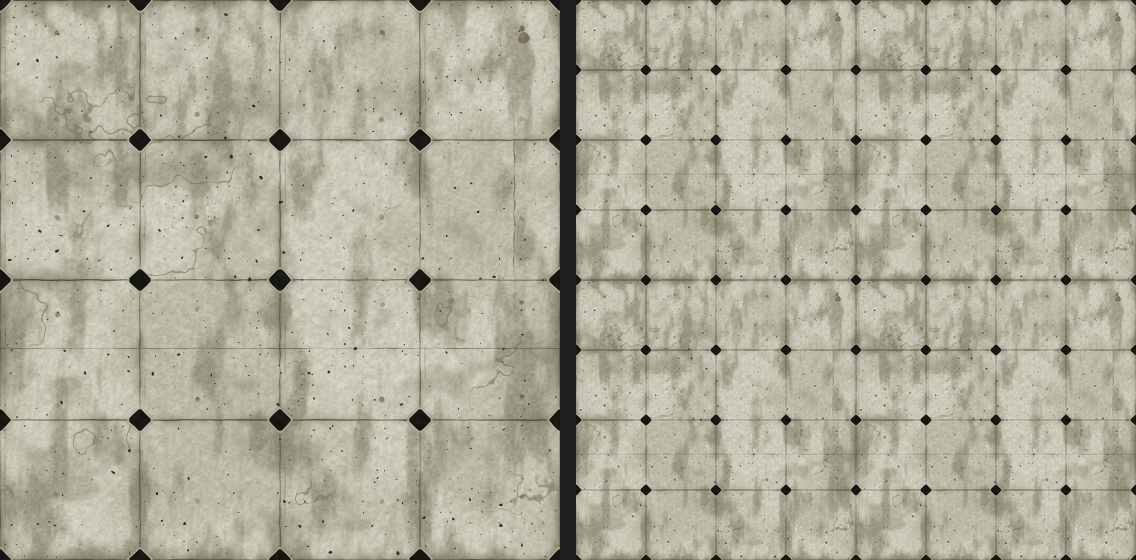
Left: one tile. Right: repeated 2 by 2.
Give the GLSL for this texture, as a three.js fragment shader.

```glsl
// Worn pale stone floor: square tiles with small black diamond insets at the corners.
#define TILES 4.0
#define DIAMOND 0.0215
#define SEAM 0.0011
#define EDGE 0.0012
#define GRAIN 0.13
#define STAINS 0.55
#define STONE_LIGHT vec3(0.80, 0.795, 0.73)
#define STONE_MID vec3(0.73, 0.73, 0.65)
#define GRIME vec3(0.47, 0.45, 0.36)
#define SEAM_DARK vec3(0.30, 0.29, 0.22)
#define RUST vec3(0.36, 0.31, 0.22)
#define BLACK vec3(0.095, 0.088, 0.07)

varying vec2 vUv;

float hash(vec2 p) {
  return fract(sin(dot(p, vec2(127.1, 311.7))) * 43758.55);
}

// Value noise that wraps after a whole number of cells
float noise(vec2 uv, vec2 cells) {
  vec2 p = uv * cells, i = floor(p), f = fract(p);
  vec2 a = mod(i, cells), b = mod(i + 1.0, cells), seed = cells * 1.7;
  f = f * f * (3.0 - 2.0 * f);
  return mix(mix(hash(a + seed), hash(vec2(b.x, a.y) + seed), f.x),
             mix(hash(vec2(a.x, b.y) + seed), hash(b + seed), f.x), f.y);
}

float fbm(vec2 uv, vec2 cells) {
  float sum = 0.0, amp = 0.5;
  for (int k = 0; k < 5; k++) {
    sum += amp * noise(uv, cells);
    cells *= 2.0;
    amp *= 0.5;
  }
  return sum;
}

// Soft-edged line or disc coverage from a distance
float cover(float dist, float halfWidth) {
  return 1.0 - smoothstep(halfWidth - EDGE, halfWidth + EDGE, dist);
}

// Scattered irregular pits, at most one per cell
float pits(vec2 uv, float cells, float radius, float chance) {
  vec2 id = mod(floor(uv * cells), cells);
  vec2 center = 0.25 + 0.5 * vec2(hash(id + 3.1), hash(id + 7.7));
  vec2 d = (fract(uv * cells) - center) / cells;
  float angle = 6.2832 * hash(id + 11.3), size = hash(id + 17.9);
  d = vec2(d.x * cos(angle) - d.y * sin(angle), d.x * sin(angle) + d.y * cos(angle));
  d.x *= 1.5;
  float r = radius * mix(0.4, 1.0, size * size);
  float dist = length(d) + (noise(uv, vec2(200.0)) - 0.5) * r * 0.9;
  return cover(dist, r) * step(hash(id + 23.5), chance);
}

void main() {
  vec2 uv = vUv;
  vec2 wobble = vec2(noise(uv, vec2(60.0)), noise(uv, vec2(64.0))) - 0.5;
  vec2 local = (fract(uv * TILES + 0.5) - 0.5) / TILES;
  vec2 seam = abs(local + wobble * 0.0012);
  float wear = fbm(uv, vec2(16.0));
  float cloud = fbm(uv, vec2(7.0));
  float streak = fbm(uv, vec2(28.0, 9.0));
  float fine = noise(uv, vec2(150.0, 110.0));

  // Mottled stone, vertical stains and grain
  vec3 col = mix(STONE_MID, STONE_LIGHT, smoothstep(0.3, 0.6, cloud));
  float stain = smoothstep(0.47, 0.76, streak) + 0.6 * smoothstep(0.52, 0.75, wear);
  col = mix(col, GRIME, STAINS * min(stain * (0.5 + fine), 1.0));
  col += GRAIN * (0.6 * noise(uv, vec2(256.0)) + 0.4 * fine - 0.5);

  // Hairline cracks in patches
  float crack = 1.0 - smoothstep(0.002, 0.010, abs(cloud - 0.45));
  col = mix(col, GRIME, 0.6 * crack * smoothstep(0.5, 0.68, noise(uv, vec2(9.0))));

  // Dirt beside the seams and around the sheet border
  float nearSeam = min(seam.x, seam.y);
  col = mix(col, GRIME, 0.6 * exp(-nearSeam * 140.0) * smoothstep(0.3, 0.65, wear));
  vec2 border = min(uv, 1.0 - uv);
  col = mix(col, GRIME, 0.6 * exp(-min(border.x, border.y) * 110.0) * smoothstep(0.2, 0.6, streak));

  // Seams: dark across, thinner down, with a faint broken companion
  float broken = smoothstep(0.25, 0.6, wear);
  float across = cover(seam.y, SEAM) * mix(0.55, 1.0, broken);
  float down = cover(seam.x, SEAM * 0.8) * mix(0.5, 0.85, broken);
  float companion = cover(abs(local.x - 0.009 + wobble.x * 0.001), SEAM * 0.5);
  companion *= 0.45 * smoothstep(0.35, 0.6, noise(uv, vec2(8.0, 20.0)));
  col = mix(col, SEAM_DARK, max(max(across, down), companion));

  // Long scratches: one full width, one partial and upright
  float scratch = cover(abs(uv.y - 0.378 + wobble.y * 0.001), SEAM * 0.6) * mix(0.25, 0.7, broken);
  float upright = cover(abs(uv.x - 0.918 + wobble.x * 0.004), SEAM);
  upright *= smoothstep(0.38, 0.6, uv.y) * (1.0 - smoothstep(0.7, 0.84, uv.y)) * fine;
  col = mix(col, SEAM_DARK, max(scratch, upright));

  // Rows of rust spots and one large blemish
  vec2 spotGrid = vec2(TILES, 6.0);
  vec2 spotId = floor(uv * spotGrid);
  vec2 spotAt = vec2(mix(0.41, 0.73, step(0.5, uv.x)), 0.62 + 0.16 * hash(spotId + 5.3));
  float spot = length((fract(uv * spotGrid) - spotAt) / spotGrid + wobble * 0.004);
  float blemish = length(uv - vec2(0.935, 0.932) + wobble * 0.009);
  float rust = cover(spot, 0.0045) * mix(0.3, 0.8, hash(spotId + 9.1));
  rust = max(rust, 0.75 * cover(blemish, 0.010));
  col = mix(col, RUST, rust * (0.55 + 0.45 * fine));

  // Pits, large and small, denser in some areas
  float density = smoothstep(0.2, 0.8, noise(uv, vec2(6.0)));
  float pit = max(pits(uv, 23.0, 0.0036, 0.32), 0.8 * pits(uv, 53.0, 0.0019, 0.1 + 0.4 * density));
  col = mix(col, BLACK * 1.5, 0.9 * pit);

  // Diamond insets with a pale rim and a dirty outline
  float diamond = abs(local.x) + abs(local.y) + (wobble.x + wobble.y) * 0.0016;
  diamond = max(diamond, max(abs(local.x), abs(local.y)) + 0.0025);
  col = mix(col, STONE_MID, 0.65 * cover(diamond, DIAMOND + 0.004));
  col = mix(col, GRIME, 0.6 * cover(abs(diamond - DIAMOND - 0.005), 0.0008) * broken);
  vec3 inset = BLACK * (0.75 + 0.5 * fine);
  col = mix(col, inset, cover(diamond, DIAMOND));

  gl_FragColor = vec4(clamp(col, 0.0, 1.0), 1.0);
}
```
